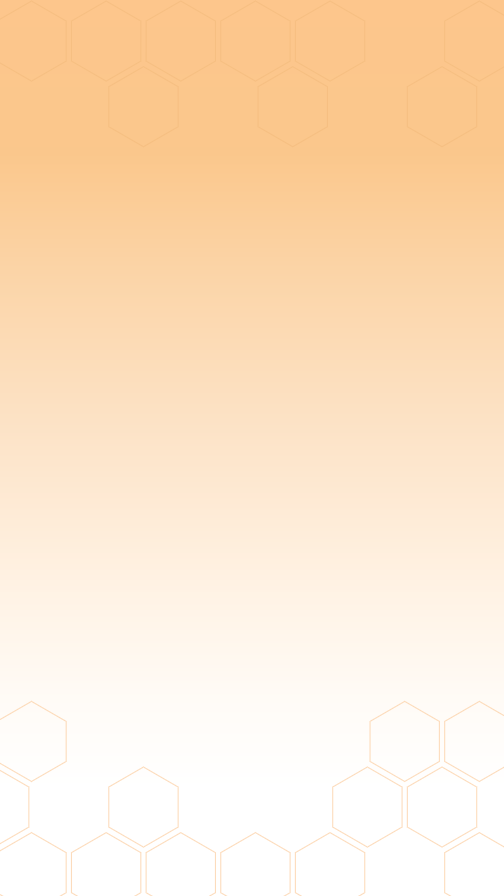
Write a Shadertoy shader that draws this background.

```glsl
// Honey-coloured vertical gradient with faint hexagon outlines along the top and bottom.

// Lengths are in canvas widths.
const float PITCH = 0.1481;       // spacing between columns
const float ROW_STEP = 0.1302;    // spacing between rows
const float APOTHEM = 0.0688;     // centre to flat side
const float LINE_HALF = 0.0011;
const float COLUMN_START = 0.0625;
const float BOTTOM_START = 0.0463;
const float TOP_START = 0.0815;

const vec3 BOTTOM_LINE = vec3(0.985, 0.80, 0.62);
const vec3 TOP_LINE = vec3(0.955, 0.735, 0.49);
const float LINE_OPACITY = 0.68;

// Each bit marks a filled column, lowest bit at the left.
const int BOTTOM_ROWS[3] = int[3](95, 101, 97);
const int TOP_ROWS[2] = int[2](95, 84);

// Colour in rgb, depth below the top edge in w.
const int STOP_COUNT = 7;
const vec4 STOPS[STOP_COUNT] = vec4[STOP_COUNT](
    vec4(0.992, 0.776, 0.550, 0.00),
    vec4(0.982, 0.781, 0.548, 0.17),
    vec4(0.986, 0.838, 0.668, 0.32),
    vec4(0.990, 0.890, 0.780, 0.48),
    vec4(1.000, 0.948, 0.890, 0.65),
    vec4(1.000, 0.984, 0.965, 0.78),
    vec4(1.000, 1.000, 1.000, 0.88));

vec3 gradient(float depth) {
    vec3 color = STOPS[0].rgb;
    for (int i = 1; i < STOP_COUNT; i++) {
        float t = clamp((depth - STOPS[i - 1].w) / (STOPS[i].w - STOPS[i - 1].w), 0.0, 1.0);
        color = mix(color, STOPS[i].rgb, t);
    }
    return color;
}

// Signed distance to a hexagon standing on a corner.
float hexagon(vec2 p) {
    p = abs(p);
    return max(p.x, dot(p, vec2(0.5, 0.8660254))) - APOTHEM;
}

// Coverage of the outlines in one row; odd rows shift by half a column.
float hexRow(vec2 p, float centerY, int row, int mask, float pixel) {
    float startX = COLUMN_START - 0.5 * PITCH * float(row & 1);
    float column = clamp(floor((p.x - startX) / PITCH + 0.5), 0.0, 7.0);
    float filled = float((mask >> int(column)) & 1);
    float d = abs(hexagon(p - vec2(startX + column * PITCH, centerY)));
    // Lines thinner than a pixel fade instead of widening.
    float coverage = clamp((LINE_HALF - d) / pixel + 0.5, 0.0, 1.0)
                   - clamp((-LINE_HALF - d) / pixel + 0.5, 0.0, 1.0);
    return filled * coverage;
}

void mainImage(out vec4 fragColor, in vec2 fragCoord) {
    float pixel = 1.0 / iResolution.x;
    vec2 p = fragCoord * pixel;
    float height = iResolution.y * pixel;
    vec3 color = gradient(1.0 - p.y / height);

    // Bottom cluster
    float bottom = 0.0;
    for (int row = 0; row < 3; row++) {
        float y = BOTTOM_START + float(row) * ROW_STEP;
        bottom = max(bottom, hexRow(p, y, row, BOTTOM_ROWS[row], pixel));
    }

    // Top cluster
    float top = 0.0;
    for (int row = 0; row < 2; row++) {
        float y = height - TOP_START - float(row) * ROW_STEP;
        top = max(top, hexRow(p, y, row, TOP_ROWS[row], pixel));
    }

    color = mix(color, BOTTOM_LINE, bottom * LINE_OPACITY);
    color = mix(color, TOP_LINE, top * LINE_OPACITY);
    fragColor = vec4(color, 1.0);
}
```
